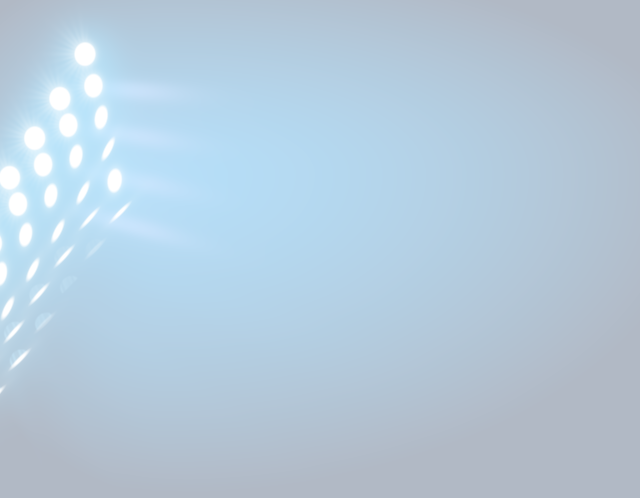
Reproduce this background procedurally as a WebGL 1 fragment shader.

```glsl
precision highp float;
uniform vec2 u_resolution;

#define GREY vec3(0.695, 0.725, 0.772)
#define BLUE vec3(0.710, 0.870, 0.970)
#define CYAN vec3(0.720, 0.910, 1.000)
#define BEAM vec3(0.830, 0.905, 1.000)
#define HOUSING vec3(0.760, 0.880, 0.950)
#define GLOW_CENTRE vec2(0.334, 0.649)
#define FIRST_LAMP vec2(0.1706, 0.8913)
#define LAMP_HEIGHT 0.0234
#define LAMP_WIDE 0.0209
#define LAMP_THIN 0.0040
#define BEAM_PERIOD 0.0668
#define EDGE 0.0022

float hash(float n) {
  return fract(sin(n * 127.1) * 43758.5453);
}

float noise(float x) {
  float i = floor(x);
  return mix(hash(i), hash(i + 1.0), smoothstep(0.0, 1.0, x - i));
}

// Wide glow, stretched towards the right and the bottom
vec3 backdrop(vec2 p) {
  vec2 d = p - GLOW_CENTRE;
  vec2 reach = vec2(d.x > 0.0 ? 0.903 : 0.418, d.y > 0.0 ? 0.368 : 0.535);
  float glow = 1.0 - pow(min(length(d / reach) / 1.2, 1.0), 1.5);

  // Faint rays fanning out below the lamps
  vec2 ray = p - vec2(-0.1, 0.62);
  float streak = noise(atan(ray.y, ray.x) * 16.0 + 40.0) - 0.5;
  float below = smoothstep(0.55, 0.35, p.y * -1.0 + 0.9);
  glow += 0.12 * streak * (1.0 - below) * exp(-2.5 * length(ray));
  return mix(GREY, BLUE, clamp(glow, 0.0, 1.0));
}

// Pale beams leaving the lamps to the right
float beams(vec2 p) {
  float slope = (0.908 - p.y) / (p.x + 1.087);
  float wave = 0.5 + 0.5 * cos(6.2832 * slope / BEAM_PERIOD);
  float span = smoothstep(0.03, 0.06, slope) * (1.0 - smoothstep(0.27, 0.32, slope));
  float fade = max(p.x - 0.24, 0.0) / 0.13;
  return (0.2 + 0.8 * wave * wave) * span * smoothstep(0.1, 0.24, p.x) * exp(-fade * fade);
}

vec2 lampCentre(float row, float k) {
  vec2 c = FIRST_LAMP + row * vec2(0.0176 - 0.00067 * row, -0.0635);
  c -= k * vec2(0.0505, 0.0794 - 0.00022 * row * row);
  c.y -= 0.01 * max(cos(2.0944 * row), 0.0) * min(k, 1.0);
  return c;
}

void main() {
  vec2 p = gl_FragCoord.xy / u_resolution.y;
  vec3 color = mix(backdrop(p), BEAM, 0.75 * beams(p));
  float haze = 0.0;
  float shine = 0.0;
  float white = 0.0;
  float body = 0.0;

  // Slanted lattice of lamps, turning edge-on in the lower rows
  for (int i = 0; i < 6; i++) {
    for (int j = 0; j < 6; j++) {
      float row = float(i);
      float k = float(j);
      vec2 d = p - lampCentre(row, k);
      float width = mix(LAMP_WIDE, LAMP_THIN, smoothstep(0.0, 4.0, row));
      float tilt = 0.03 + 0.75 * smoothstep(1.0, 4.6, row);
      if (i == 4 && j == 0) {
        width = 0.014;
        tilt = 0.12;
      }
      vec2 q = vec2(d.x * cos(tilt) - d.y * sin(tilt), d.x * sin(tilt) + d.y * cos(tilt));
      float power = i == 5 ? min(pow(0.5 * (k - 2.0), 2.0), 1.0) : 1.0;
      float gap = (length(q / vec2(width, LAMP_HEIGHT)) - 1.0) * width;
      white = max(white, power * (1.0 - smoothstep(-EDGE, EDGE, gap)));

      // Halo with spikes on the lamps that face forward
      float strength = power * width / LAMP_WIDE;
      float angle = atan(d.y, d.x + 0.0001);
      float spikes = 0.5 + 0.5 * cos(angle * 17.0 + k) * cos(angle * 9.0 + row);
      float left = 1.0 - smoothstep(-0.02, 0.02, d.x);
      float facing = 1.0 - smoothstep(0.0, 2.0, row);
      float spread = 0.005 + 0.008 * facing * left * (0.4 + spikes);
      shine += 0.75 * strength * exp(-max(gap, 0.0) / spread);
      haze += strength * exp(-dot(d, d) / 0.0032);

      // Half-dome housing behind the edge-on lamps
      if (row + min(k, 2.0) > 5.5) {
        float dome = length(q / vec2(0.019, 0.022)) - 1.0;
        float shell = 1.0 - smoothstep(-0.15, 0.1, dome);
        shell *= 1.0 - smoothstep(-EDGE, EDGE, q.x);
        float ribs = 0.35 + 0.65 * noise(q.y * 190.0 + q.x * 90.0 + 7.0 * k + 50.0);
        body = max(body, shell * ribs * (0.3 + 0.15 * k));
      }
    }
  }

  color = mix(color, CYAN, 1.0 - exp(-0.75 * haze));
  color = mix(color, HOUSING, min(body, 1.0));
  color = mix(color, vec3(1.0), 1.0 - exp(-shine));
  color = mix(color, vec3(1.0), white);
  gl_FragColor = vec4(color, 1.0);
}
```
